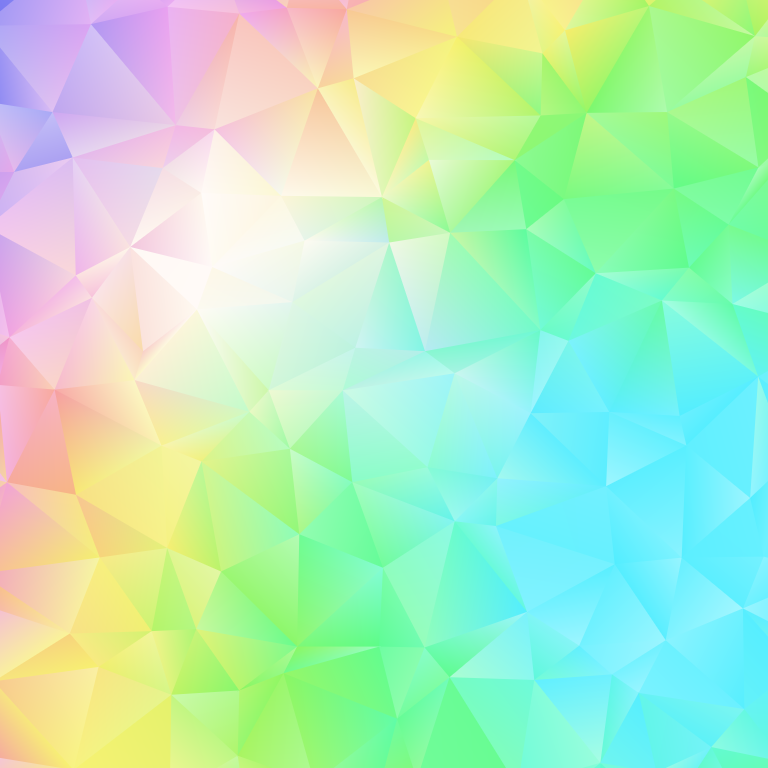
Reproduce this background procedurally as a WebGL 2 fragment shader.

```glsl
#version 300 es
precision highp float;
// Draws a low-poly mesh of softly shaded triangles over a pastel rainbow.

uniform vec2 u_resolution;
out vec4 outColor;

const float CELLS = 10.4;
const float JITTER = 0.76;
const float COLOR_SPREAD = 0.125;

vec2 hash2(vec2 p) {
    vec3 q = fract(p.xyx * vec3(0.1031, 0.1030, 0.0973));
    q += dot(q, q.yzx + 33.33);
    return fract((q.xx + q.yz) * q.zy);
}

float glow(vec2 p, vec2 center, float radius) {
    vec2 d = (p - center) / radius;
    return exp(-dot(d, d));
}

vec3 blend(vec3 base, vec3 next, float from, float to, float t) {
    return mix(base, next, smoothstep(from, to, t));
}

// Rainbow bands around the cyan side, warped by local bumps
vec3 rainbow(vec2 p) {
    float t = distance(p, vec2(0.88, 0.30));
    t -= 0.14 * glow(p, vec2(0.0, 0.05), 0.25);
    t -= 0.11 * glow(p, vec2(1.0, 1.0), 0.30);
    t += 0.09 * glow(p, vec2(0.93, 0.69), 0.18);
    t += 0.05 * glow(p, vec2(0.60, 0.92), 0.16);
    t += 0.05 * glow(p, vec2(0.60, 0.18), 0.17);
    vec3 c = vec3(0.36, 0.94, 1.0);
    c = blend(c, vec3(0.42, 0.99, 0.83), 0.22, 0.34, t);
    c = blend(c, vec3(0.40, 0.99, 0.57), 0.33, 0.46, t);
    c = blend(c, vec3(0.58, 0.97, 0.41), 0.45, 0.57, t);
    c = blend(c, vec3(0.97, 0.95, 0.45), 0.56, 0.68, t);
    c = blend(c, vec3(0.97, 0.76, 0.57), 0.71, 0.81, t);
    c = blend(c, vec3(0.97, 0.60, 0.58), 0.80, 0.85, t);
    c = blend(c, vec3(0.94, 0.62, 0.93), 0.83, 0.90, t);
    c = blend(c, vec3(0.70, 0.58, 0.95), 0.93, 1.03, t);
    return blend(c, vec3(0.48, 0.48, 0.95), 1.03, 1.15, t);
}

// Local tints, then the white highlight with its pale fringe
vec3 palette(vec2 p) {
    vec3 c = rainbow(p);
    c = mix(c, vec3(0.58, 0.62, 0.96), 0.8 * glow(p, vec2(0.01, 0.87), 0.09));
    c = mix(c, vec3(0.93, 0.64, 0.95), 0.9 * glow(p, vec2(0.22, 0.92), 0.11));
    c = mix(c, vec3(0.95, 0.65, 0.89), 0.9 * glow(p, vec2(0.07, 0.61), 0.11));
    c = mix(c, vec3(0.97, 0.58, 0.52), 0.8 * glow(p, vec2(0.04, 0.45), 0.08));
    c = mix(c, vec3(0.97, 0.76, 0.52), 0.8 * glow(p, vec2(0.03, 0.26), 0.09));
    c = mix(c, vec3(0.97, 0.94, 0.45), 0.9 * glow(p, vec2(0.20, 0.33), 0.11));
    c = mix(c, vec3(0.78, 0.77, 0.91), 0.9 * glow(p, vec2(0.13, 0.76), 0.08));
    c = mix(c, vec3(0.36, 0.92, 1.0), 0.9 * glow(p, vec2(0.66, 0.46), 0.11));
    c = mix(c, vec3(0.70, 1.0, 0.88), 0.8 * glow(p, vec2(0.47, 0.46), 0.12));
    c = mix(c, vec3(0.95, 0.97, 0.85), 0.75 * glow(p, vec2(0.46, 0.72), 0.11));
    c = mix(c, vec3(1.0, 0.98, 0.97), min(1.0, 1.15 * glow(p, vec2(0.31, 0.67), 0.19)));
    return mix(c, vec3(0.72, 0.90, 1.0), 0.9 * glow(p, vec2(0.49, 0.58), 0.08));
}

vec2 vertex(vec2 id) {
    return id + (hash2(id + 41.0) - 0.5) * JITTER;
}

float cross2(vec2 a, vec2 b) {
    return a.x * b.y - a.y * b.x;
}

// Each facet shifts its corner colours on its own, so that edges stay crisp
vec3 cornerColor(vec2 corner, vec2 facet) {
    vec2 shift = hash2(corner * 37.0 + facet * 91.0 + 200.0);
    vec2 tone = hash2(corner * 53.0 + facet * 67.0 + 300.0);
    vec3 c = palette(corner / CELLS + (shift - 0.5) * COLOR_SPREAD);
    c = mix(c, c * c, 0.18 * tone.y);
    return mix(c, vec3(1.0), 0.45 * tone.x * tone.x);
}

// Adds one triangle: rgb is weighted colour, a is smooth coverage
vec4 facet(vec2 p, vec2 a, vec2 b, vec2 c, float pixel) {
    float area = cross2(b - a, c - a);
    if (abs(area) < 0.0001) return vec4(0.0);
    vec3 bary = vec3(cross2(b - p, c - p), cross2(c - p, a - p), cross2(a - p, b - p)) / area;
    vec3 heights = abs(area) / vec3(length(c - b), length(a - c), length(b - a));
    vec3 inside = bary * heights;
    float edge = min(inside.x, min(inside.y, inside.z));
    float cover = clamp(0.5 + edge / pixel, 0.0, 1.0);
    if (cover <= 0.0) return vec4(0.0);
    vec2 middle = (a + b + c) / 3.0;
    vec3 color = cornerColor(a, middle) * bary.x
               + cornerColor(b, middle) * bary.y
               + cornerColor(c, middle) * bary.z;
    return vec4(color, 1.0) * cover;
}

// Splits a jittered cell along its shorter diagonal
vec4 cell(vec2 p, vec2 id, float pixel) {
    vec2 a = vertex(id), b = vertex(id + vec2(1.0, 0.0));
    vec2 c = vertex(id + 1.0), d = vertex(id + vec2(0.0, 1.0));
    if (distance(a, c) < distance(b, d))
        return facet(p, a, b, c, pixel) + facet(p, a, c, d, pixel);
    return facet(p, a, b, d, pixel) + facet(p, b, c, d, pixel);
}

void main() {
    vec2 uv = gl_FragCoord.xy / u_resolution;
    vec2 p = uv * CELLS;
    float pixel = CELLS / min(u_resolution.x, u_resolution.y);
    vec4 sum = vec4(0.0);
    for (int i = 0; i < 9; i++)
        sum += cell(p, floor(p) + vec2(i % 3 - 1, i / 3 - 1), pixel);
    vec3 color = sum.a > 0.001 ? sum.rgb / sum.a : palette(uv);
    outColor = vec4(clamp(color, 0.0, 1.0), 1.0);
}
```
